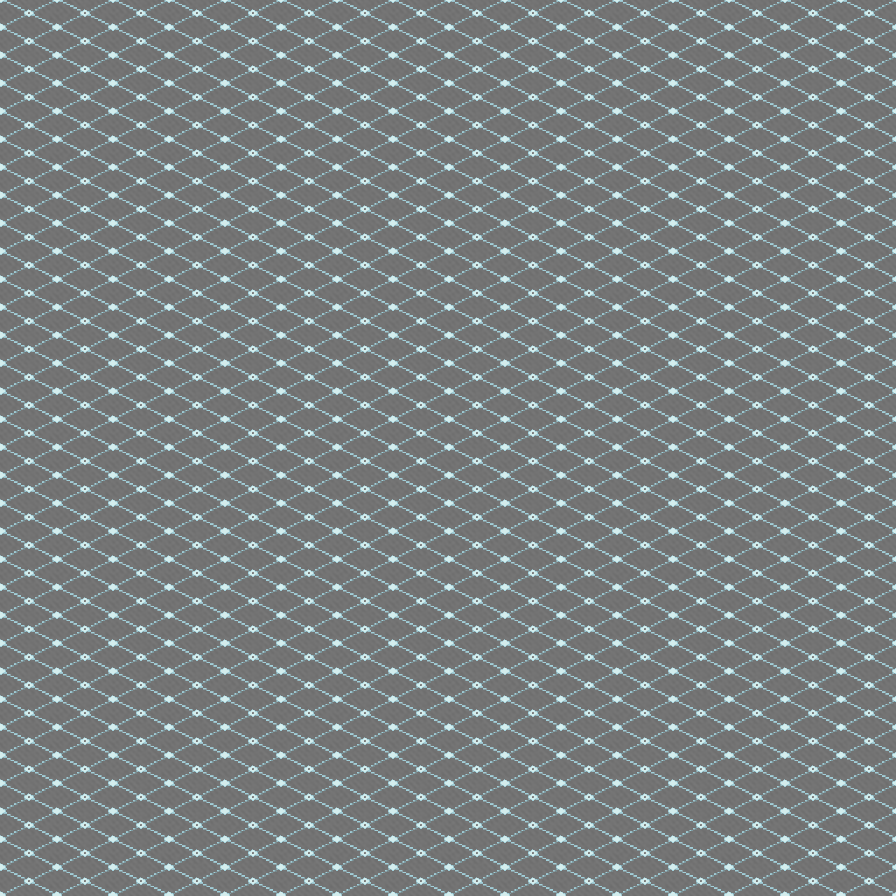
Write a WebGL 1 fragment shader that draws this pattern.

```glsl
precision highp float;

uniform vec2 u_resolution;

const vec2 REPEATS = vec2(16.0, 32.0);
const vec2 CELL = vec2(32.0, 16.0);   // stitches per cell
const vec2 GRAIN = vec2(16.0, 8.0);   // noise lattice steps per cell

const vec3 GREY = vec3(0.45);
const vec3 TEAL = vec3(0.50, 0.71, 0.75);
const vec3 AQUA = vec3(0.63, 0.81, 0.85);
const vec3 PALE = vec3(0.83, 0.93, 0.93);

vec2 centred(vec2 p) {
  return fract(p + 0.5) - 0.5;
}

float coverage(float dist, float aa) {
  return 1.0 - smoothstep(-0.5 * aa, 0.5 * aa, dist);
}

float box(vec2 p, vec2 halfSize) {
  vec2 d = abs(p) - halfSize;
  return max(d.x, d.y);
}

vec2 gradientAt(vec2 lattice, vec2 period) {
  vec2 q = mod(lattice, period);
  float angle = 6.2832 * fract(sin(dot(q, vec2(12.99, 78.23))) * 437.58);
  return vec2(cos(angle), sin(angle));
}

float gradientNoise(vec2 p, vec2 period) {
  vec2 i = floor(p);
  vec2 f = p - i;
  vec2 w = f * f * (3.0 - 2.0 * f);
  vec2 e = vec2(1.0, 0.0);
  float a = dot(gradientAt(i, period), f);
  float b = dot(gradientAt(i + e.xy, period), f - e.xy);
  float c = dot(gradientAt(i + e.yx, period), f - e.yx);
  float d = dot(gradientAt(i + e.xx, period), f - e.xx);
  return mix(mix(a, b, w.x), mix(c, d, w.x), w.y);
}

// Distance to a stair of stitches, two across for each one up or down.
float strand(vec2 p, float direction, float shift, float halfWidth) {
  float row = floor(p.y + 0.5);
  float across = p.x - 2.0 * direction * row - shift;
  across = mod(across + 0.5 * CELL.x, CELL.x) - 0.5 * CELL.x;
  return box(vec2(across, p.y - row), vec2(halfWidth, 0.5));
}

// Fine diagonal weave with wrapped grain.
vec3 ground(vec2 cell) {
  float hatch = sin(6.2832 * (cell.x * 8.0 + cell.y * 4.0));
  float grain = gradientNoise(cell * GRAIN, GRAIN);
  return GREY + 0.008 * hatch + 0.025 * grain;
}

vec3 drawKnot(vec3 color, vec2 p, float aa) {
  float lozenge = 0.7 * abs(p.x) + abs(p.y);
  color = mix(color, AQUA, coverage(lozenge - 2.25, 0.3 * aa));
  return mix(color, PALE, coverage(lozenge - 1.85, 0.3 * aa));
}

void main() {
  vec2 cell = gl_FragCoord.xy / u_resolution * REPEATS;
  vec2 stitch = cell * CELL - 0.5;
  float aa = max(512.0 / u_resolution.x, 512.0 / u_resolution.y);

  vec3 base = ground(cell);
  vec3 color = base;

  // Crossing strands: a dotted one rising, a continuous one falling
  float thread = strand(stitch, 1.0, 1.0, 0.5);
  float dots = strand(stitch, 1.0, 0.0, 0.5);
  float dashes = strand(stitch, -1.0, 0.5, 1.0);
  color = mix(color, TEAL, 0.6 * coverage(thread, aa));
  color = mix(color, AQUA, coverage(dots, aa));
  color = mix(color, AQUA, coverage(dashes, aa));

  // Crossings: solid knots at corners, knots with an eye at centres
  vec2 corner = centred(stitch / CELL) * CELL;
  vec2 middle = centred(stitch / CELL + 0.5) * CELL;
  color = drawKnot(color, corner, aa);
  color = drawKnot(color, middle, aa);
  color = mix(color, base, coverage(box(middle, vec2(0.5)), aa));

  gl_FragColor = vec4(color, 1.0);
}
```
